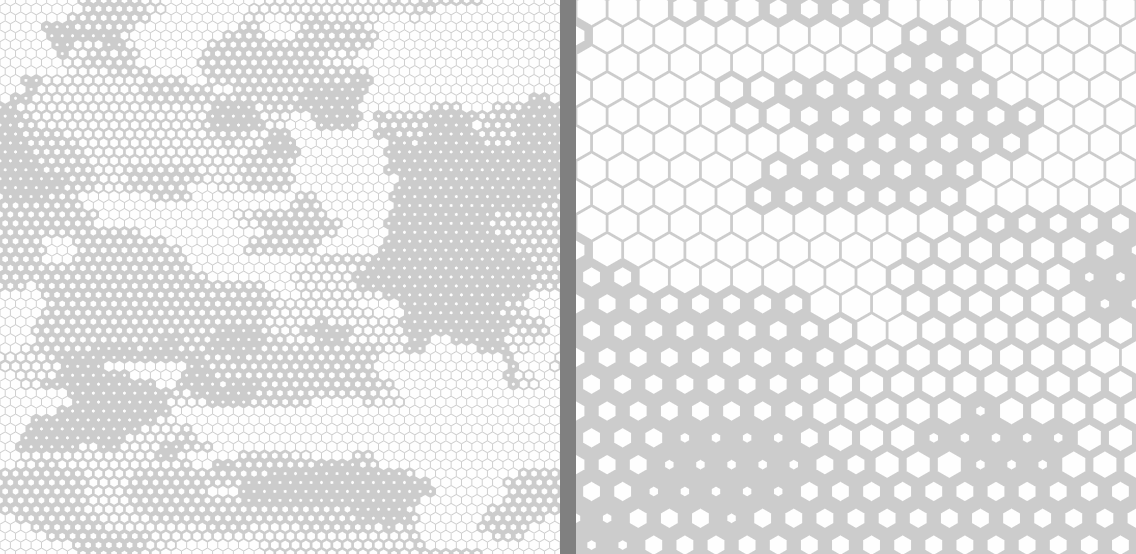
Left, the full canvas; right, a detail of the centre.
This pattern is drawn by a Shadertoy shader. Its source:

```glsl
// Honeycomb camouflage: white pointy-top hexagons on grey, in four sizes.
// Each cell takes one size from layered, horizontally stretched noise read at
// its centre: two middle sizes below, patches of dots, then full cells on top.

#define COLUMNS 54.0
#define ROWS 62.0
#define SIZE_FULL 0.91
#define SIZE_MEDIUM 0.74
#define SIZE_SMALL 0.54
#define SIZE_DOT 0.27
#define PATCHES vec2(5.0, 9.0)
#define FULL_LEVEL 0.54
#define DOT_LEVEL 0.56
#define GROUND vec3(0.80)
#define PAPER vec3(0.997)

const vec2 HEX_STEP = vec2(1.0, 1.7320508);

// Integer hash of a lattice point, 0 to 1
float hash(vec2 cell, uint seed) {
    uvec2 c = uvec2(cell);
    uint h = c.x * 1597u + c.y * 51749u + seed * 7919u + 977u;
    h = (h ^ (h >> 16)) * 73244475u;
    h = (h ^ (h >> 15)) * 73244475u;
    h ^= h >> 16;
    return float(h & 65535u) / 65535.0;
}

// Value noise that wraps after `period` cells
float valueNoise(vec2 p, vec2 period, uint seed) {
    vec2 i = floor(p);
    vec2 f = p - i;
    vec2 w = f * f * (3.0 - 2.0 * f);
    vec2 lo = mod(i, period);
    vec2 hi = mod(i + 1.0, period);
    float bottom = mix(hash(lo, seed), hash(vec2(hi.x, lo.y), seed), w.x);
    float top = mix(hash(vec2(lo.x, hi.y), seed), hash(hi, seed), w.x);
    return mix(bottom, top, w.y);
}

// Three octaves of wrapping noise over the unit canvas
float patchField(vec2 uv, uint seed) {
    float sum = 0.0, total = 0.0, weight = 1.0;
    vec2 period = PATCHES;
    for (uint octave = 0u; octave < 3u; octave++) {
        sum += weight * valueNoise(uv * period, period, seed + octave * 17u);
        total += weight;
        weight *= 0.5;
        period *= 2.0;
    }
    return sum / total;
}

// Centre of the hexagonal cell holding p, from two offset rectangular grids
vec2 hexCentre(vec2 p) {
    vec2 even = round(p / HEX_STEP) * HEX_STEP;
    vec2 odd = (floor(p / HEX_STEP) + 0.5) * HEX_STEP;
    vec2 a = p - even, b = p - odd;
    return dot(a, a) < dot(b, b) ? even : odd;
}

// Distance to a pointy-top hexagon with the given apothem
float hexDistance(vec2 p, float apothem) {
    p = abs(p);
    return max(p.x, dot(p, 0.5 * HEX_STEP)) - apothem;
}

// Hexagon width as a share of the cell width
float cellSize(vec2 uv) {
    float size = patchField(uv, 3u) > 0.5 ? SIZE_MEDIUM : SIZE_SMALL;
    if (patchField(uv, 101u) > DOT_LEVEL) size = SIZE_DOT;
    if (patchField(uv, 211u) > FULL_LEVEL) size = SIZE_FULL;
    return size;
}

void mainImage(out vec4 fragColor, in vec2 fragCoord) {
    // Canvas in cell widths
    vec2 span = vec2(COLUMNS, ROWS * 0.5) * HEX_STEP;
    vec2 p = fragCoord / iResolution.xy * span;
    float pixel = COLUMNS / iResolution.x;

    vec2 centre = hexCentre(p);
    float d = hexDistance(p - centre, 0.5 * cellSize(centre / span));
    float cover = clamp(0.5 - d / pixel, 0.0, 1.0);

    fragColor = vec4(mix(GROUND, PAPER, cover), 1.0);
}
```
